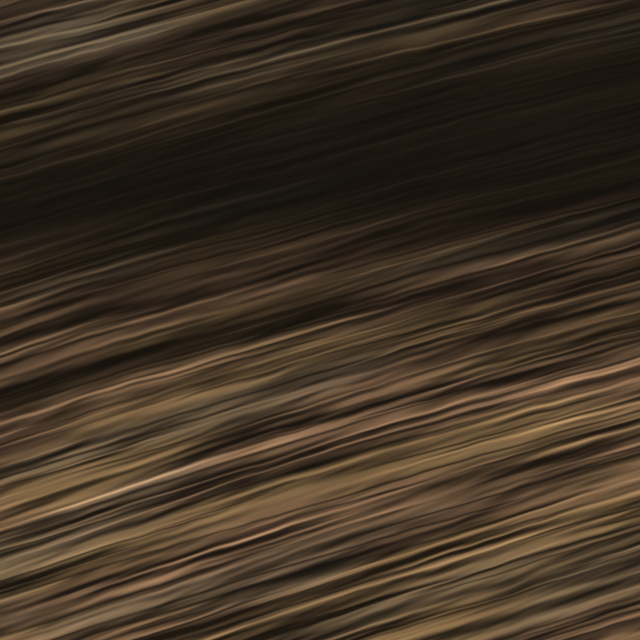
A Shadertoy shader for this texture:

```glsl
float hash(vec2 p) {
    vec3 q = fract(vec3(p.xyx) * 0.1031);
    q += dot(q, q.yzx + 33.33);
    return fract((q.x + q.y) * q.z);
}

// Smooth random value along one row; every row has its own phase
float rowNoise(float row, float x) {
    x += 40.0 * hash(vec2(row, 5.7));
    float cell = floor(x), f = fract(x);
    f = f * f * (3.0 - 2.0 * f);
    return mix(hash(vec2(cell, row)), hash(vec2(cell + 1.0, row)), f);
}

// Noise drawn out along the strands; shift selects another layer
float streak(vec2 p, float along, float across, float shift) {
    float y = p.y * across + shift;
    float row = floor(y), f = fract(y);
    f = f * f * (3.0 - 2.0 * f);
    return mix(rowNoise(row, p.x * along), rowNoise(row + 1.0, p.x * along), f);
}

// Leans a layer a little against the main direction
vec2 lean(vec2 p, float tilt) {
    return vec2(p.x, p.y + tilt * p.x);
}

float bump(float d, float width) {
    return exp(-d * d / (width * width));
}

// One thin hair per row, wandering a little and fading in and out
float hairs(vec2 p, float along, float across, float shift, float width, float rarity) {
    float y = p.y * across + shift;
    float row = floor(y);
    float centre = 0.3 + 0.4 * rowNoise(row + 0.37, p.x * along * 0.8);
    float strength = smoothstep(rarity, rarity + 0.4, rowNoise(row + 0.71, p.x * along));
    return strength * bump(fract(y) - centre, width);
}

// Smooth step downwards as v grows past the edge
float below(float edge, float width, float v) {
    return 1.0 - smoothstep(edge - width, edge, v);
}

// Broad light: faint top, black diagonal band, brown middle, bright bottom
float broadLight(vec2 p) {
    float x = p.x, a = p.y;
    float top = 0.36 * smoothstep(0.67 - 0.04 * x, 0.86 - 0.08 * x, a);
    float middle = 0.40 * below(0.66 - 0.19 * x, 0.19, a);
    float bottom = 0.38 * below(0.46 - 0.22 * x * x, 0.18, a);
    float light = 0.08 + top * (1.0 - 0.35 * x) + middle + bottom;
    float fold = bump(a - 0.375, 0.022) * (1.0 - smoothstep(0.25, 0.65, x));
    float hollow = bump(a - 0.08, 0.05) * bump(x - 0.55, 0.22);
    light *= (1.0 - 0.6 * fold) * (1.0 - 0.3 * hollow);
    return light * (0.86 + 0.28 * streak(p, 1.8, 14.0, 7.3));
}

// Fibre relief at four widths, with mean near one
float fibres(vec2 p) {
    float wide = streak(p, 2.2, 40.0, 19.7);
    float medium = streak(lean(p, 0.025), 3.8, 82.0, 41.2);
    float fine = streak(lean(p, -0.025), 6.0, 138.0, 83.9);
    float grain = streak(lean(p, -0.06), 17.0, 185.0, 117.4);
    float relief = 0.15 * wide + 0.35 * medium + 0.32 * fine + 0.18 * grain;
    return max(0.15, 1.0 + 3.7 * (relief - 0.5));
}

// Warm brown that drifts towards gold, russet and slate
vec3 fibreTint(vec2 p, float light) {
    vec3 gold = vec3(1.02, 0.81, 0.55);
    vec3 russet = vec3(1.02, 0.785, 0.58);
    vec3 slate = vec3(0.95, 0.82, 0.65);
    vec3 tint = mix(russet, gold, smoothstep(0.2, 0.8, streak(p, 3.0, 30.0, 53.1)));
    float coolness = 0.5 * smoothstep(0.5, 0.9, streak(p, 3.0, 22.0, 97.4));
    coolness += 0.3 * smoothstep(0.6, 0.95, p.y) + 0.3 * below(0.3, 0.25, light);
    return mix(tint, slate, min(coolness, 1.0));
}

void mainImage(out vec4 fragColor, in vec2 fragCoord) {
    vec2 uv = fragCoord / iResolution.xy;

    // Strand space: x runs along, y runs across the rising fibres
    float slope = 0.34 - 0.085 * uv.y;
    vec2 strand = vec2(uv.x, uv.y - slope * uv.x);
    float light = broadLight(strand);
    strand.y += 0.006 * (streak(strand, 4.0, 6.0, 3.1) - 0.5);
    strand.y += 0.003 * (streak(strand, 15.0, 22.0, 61.8) - 0.5);
    strand.y += 0.0018 * (streak(strand, 34.0, 40.0, 73.6) - 0.5);

    // Dark gaps between the strands
    float relief = fibres(strand);
    float gaps = hairs(strand, 2.6, 42.0, 133.5, 0.12, 0.35);
    gaps = max(gaps, 0.9 * hairs(lean(strand, 0.015), 4.0, 68.0, 151.2, 0.16, 0.4));
    relief *= 1.0 - 0.62 * gaps;

    // Shining single hairs, long ones and short ones
    float shine = hairs(strand, 1.8, 29.0, 171.6, 0.075, 0.42);
    float glint = hairs(lean(strand, -0.015), 4.5, 62.0, 211.8, 0.14, 0.45);
    float highlight = 0.95 * shine + 0.65 * glint;

    float tone = 0.08 + 0.335 * light * (relief + highlight);
    tone += 0.06 * highlight * smoothstep(0.05, 0.35, light);
    tone -= 0.4 * max(tone - 0.46, 0.0);

    fragColor = vec4(tone * fibreTint(strand, light), 1.0);
}
```
